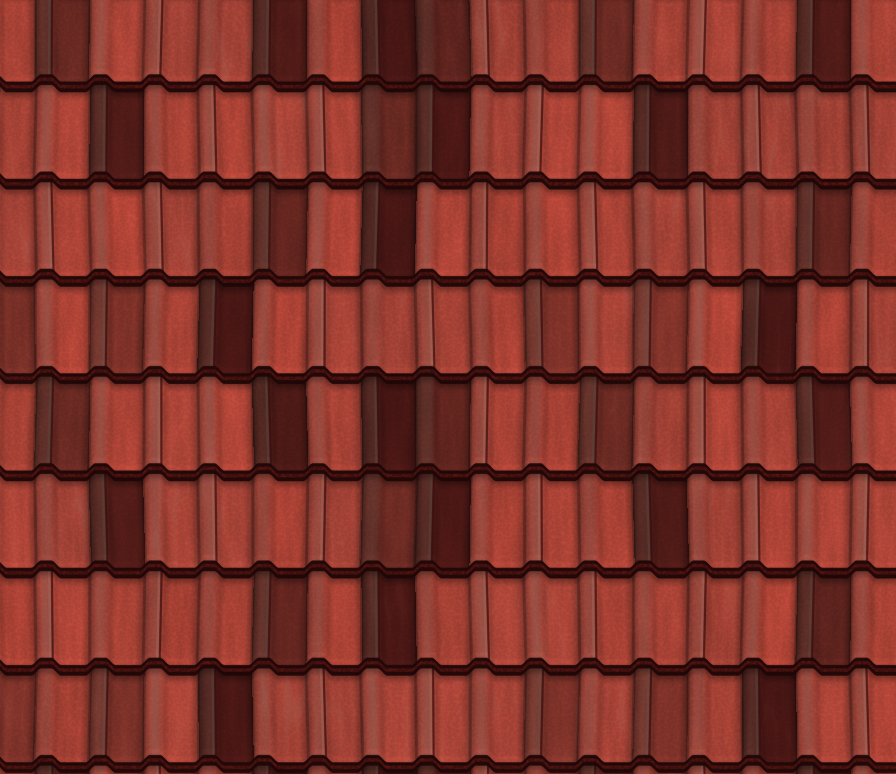
Reproduce this texture procedurally as a Shadertoy shader.

```glsl
#define COLUMNS 16.48
#define ROWS 7.96
#define SHIFT vec2(-0.65, 0.149)
#define RISE 0.075
#define SEAM 0.31
#define LEAN 0.05
#define PAN_RED vec3(0.69, 0.265, 0.212)
#define ROLL_RED vec3(0.60, 0.26, 0.22)
#define BROWN vec3(0.43, 0.17, 0.14)
#define MAROON vec3(0.29, 0.09, 0.08)
#define WEATHERED vec3(0.57, 0.37, 0.32)
#define SHADOW vec3(0.12, 0.025, 0.025)

vec2 hash2(vec2 p) {
    return fract(sin(vec2(dot(p, vec2(127.1, 311.7)), dot(p, vec2(269.5, 183.3)))) * 4375.85);
}

// Distance to the nearest scattered point
float cellNoise(vec2 p) {
    vec2 cell = floor(p), f = fract(p);
    float nearest = 1.5;
    for (int j = -1; j <= 1; j++)
        for (int i = -1; i <= 1; i++) {
            vec2 o = vec2(i, j);
            nearest = min(nearest, length(o + hash2(cell + o) - f));
        }
    return nearest;
}

// Raised rib at the left of each column
float rollProfile(float x) {
    float d = abs(fract(x + 0.3) - 0.5);
    return 1.0 - smoothstep(0.09, 0.28, d);
}

// Soft-edged band from a to b
float band(float a, float b, float x, float soft) {
    return smoothstep(a - soft, a + soft, x) * (1.0 - smoothstep(b - soft, b + soft, x));
}

// Firing darkness, repeating every ten columns and four courses
float tileDarkness(float column, float course) {
    float n = 1.0 + mod(column + 6.0, 10.0) + 10.0 * mod(course + 3.0, 4.0);
    float s = mod(n * n * n, 41.0);
    return 1.0 - smoothstep(0.0, 6.2, abs(s - 22.5) - 0.5);
}

void mainImage(out vec4 fragColor, in vec2 fragCoord) {
    vec2 uv = fragCoord / iResolution.xy;
    vec2 p = vec2(uv.x * COLUMNS, (1.0 - uv.y) * ROWS) + SHIFT;
    vec2 px = vec2(COLUMNS, ROWS) / iResolution.xy;

    // Courses follow the wavy lower edge
    float y = p.y + RISE * rollProfile(p.x);
    float course = floor(y), v = fract(y);
    float x = p.x + LEAN * (v - 0.5) * sin(p.x * 0.63 + course * 2.0);
    float column = floor(x), f = fract(x);
    vec2 variety = hash2(vec2(column, course));

    // Surface wear
    float grain = cellNoise(p * vec2(17.0, 30.0)) - 0.5;
    float streak = cellNoise(vec2(x * 6.0, y * 1.6) + course * 7.3) - 0.5;
    float mottle = sin(x * 5.1 + sin(y * 7.0)) * sin(y * 4.3 + 2.0 * sin(x * 2.7));

    // Tile colour: bright pan, duller roll, some dark firings
    float rib = 1.0 - smoothstep(SEAM - 0.04, SEAM + 0.05, f);
    float dark = tileDarkness(column, course);
    float fired = smoothstep(0.0, 0.15, dark);
    vec3 bright = mix(PAN_RED, ROLL_RED, clamp(rib * 0.85 + 0.45 * variety.x * (1.0 - rib), 0.0, 1.0));
    vec3 burnt = mix(BROWN, MAROON, smoothstep(0.25, 0.95, dark));
    burnt = mix(burnt, vec3(0.33, 0.20, 0.17), 0.5 * rib);
    vec3 color = mix(bright, burnt, fired);
    color *= 0.97 + 0.08 * variety.y + 0.12 * grain + 0.10 * streak + 0.025 * mottle;

    // Pale bloom along the roll and in a few patches
    float bloom = band(0.13, 0.28, f, 0.07) * (0.25 + 0.4 * variety.y);
    bloom += 0.35 * smoothstep(0.05, 0.4, streak) * smoothstep(0.4, 0.9, variety.x);
    color = mix(color, WEATHERED, bloom * mix(0.7, 0.22, fired));

    // Rounded shading across the wave
    color *= 1.0 - 0.24 * smoothstep(0.82, 1.0, f);
    color *= 1.0 - 0.20 * (1.0 - smoothstep(0.0, 0.13, f));
    color *= 1.0 - 0.12 * band(SEAM + 0.02, SEAM + 0.12, f, 0.05);
    float side = min(f, 1.0 - f);
    color *= 1.0 - 0.25 * (1.0 - smoothstep(0.01, 0.025 + px.x, side));

    // Interlocking joint on alternate columns, staggered by course
    float jointed = 1.0 - mod(column + course, 2.0);
    float joint = SEAM + 0.02 * (variety.x - 0.5);
    float glint = band(joint - 0.065, joint - 0.02, f, px.x * 0.7);
    float gap = band(joint - 0.015, joint + 0.025, f, px.x * 0.7);
    vec3 glintColor = mix(WEATHERED * 1.08, vec3(0.34, 0.27, 0.24), fired);
    color = mix(color, glintColor, 0.55 * jointed * glint);
    color = mix(color, SHADOW * 1.8, 0.7 * jointed * gap);

    // Front lip: dark rim, red thickness, then cast shadow
    float e = fract(v + 0.5) - 0.5;
    float soft = px.y * 0.8;
    color *= 1.0 + 0.06 * band(-0.07, -0.025, e, 0.02);
    color *= 1.0 - 0.35 * step(0.0, e) * (1.0 - smoothstep(0.07, 0.20, e));
    color = mix(color, SHADOW, 0.95 * band(-0.012, 0.098, e, soft));
    vec3 lipRed = vec3(0.36, 0.085, 0.07) * (0.85 + 0.5 * grain);
    color = mix(color, lipRed, 0.85 * band(0.022, 0.058, e, soft));

    fragColor = vec4(clamp(color, 0.0, 1.0), 1.0);
}
```
